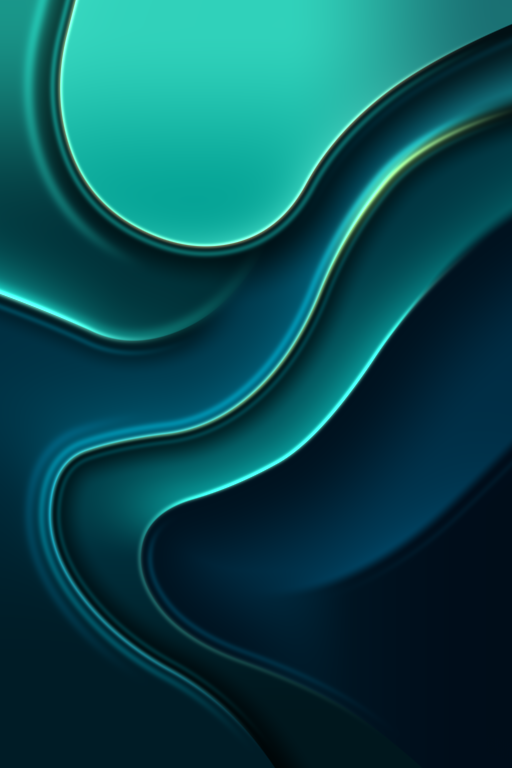
Give the GLSL for this background, as a WebGL 1 fragment shader.

```glsl
precision highp float;
uniform vec2 u_resolution;

// Smooth ramp from 0 at "from" to 1 at "to"; the ends may be reversed
float ramp(float from, float to, float x) {
  float t = clamp((x - from) / (to - from), 0.0, 1.0);
  return t * t * (3.0 - 2.0 * t);
}

float bump(float x, float center, float width) {
  float t = (x - center) / width;
  return exp(-t * t);
}

float decay(float d, float width) { return exp(-max(d, 0.0) / width); }

float fill(float d) { return ramp(-0.002, 0.002, d); }

// Offset from a point to a quadratic arc, signed: positive right of travel
float arcAt(vec2 start, vec2 slope, vec2 bend, float t) {
  vec2 w = start + (2.0 * slope + bend * t) * t;
  vec2 tangent = slope + bend * t;
  return length(w) * (tangent.x * w.y - tangent.y * w.x >= 0.0 ? 1.0 : -1.0);
}

float nearer(float a, float b) { return abs(a) < abs(b) ? a : b; }

// Signed distance to one spline arc, from mid(a,b) to mid(b,c)
float arc(vec2 p, vec2 a, vec2 b, vec2 c) {
  vec2 start = 0.5 * (a + b) - p;
  vec2 slope = 0.5 * (b - a);
  vec2 bend = 0.5 * (a + c) - b;
  float k = 1.0 / dot(bend, bend);
  float kx = k * dot(slope, bend);
  float ky = k * (2.0 * dot(slope, slope) + dot(start, bend)) / 3.0;
  float r = ky - kx * kx;
  float q = kx * (2.0 * kx * kx - 3.0 * ky) + k * dot(start, slope);
  float h = q * q + 4.0 * r * r * r;
  if (h >= 0.0) {
    float u = pow(max(0.5 * (abs(q) + sqrt(h)), 1e-9), 1.0 / 3.0);
    u *= q < 0.0 ? 1.0 : -1.0;
    return arcAt(start, slope, bend, clamp(u - r / u - kx, 0.0, 1.0));
  }
  float z = sqrt(-r);
  float v = acos(clamp(q / (2.0 * r * z), -1.0, 1.0)) / 3.0;
  float m = cos(v);
  float n = sin(v) * sqrt(3.0);
  vec2 t = clamp(vec2(m + m, -n - m) * z - kx, 0.0, 1.0);
  return nearer(arcAt(start, slope, bend, t.x), arcAt(start, slope, bend, t.y));
}

// Five joined arcs
float chain(vec2 p, vec2 a, vec2 b, vec2 c, vec2 d, vec2 e, vec2 f, vec2 g) {
  float near = nearer(arc(p, a, b, c), arc(p, b, c, d));
  near = nearer(near, nearer(arc(p, c, d, e), arc(p, d, e, f)));
  return nearer(near, arc(p, e, f, g));
}

void main() {
  vec2 p = gl_FragCoord.xy / u_resolution * vec2(1.0, 1.5);
  float x = p.x, y = p.y;

  // Fold edges, each positive on its upper left side
  vec2 j = vec2(0.172, 1.107), k = vec2(0.102, 1.314), l = vec2(0.160, 1.549);
  float dome = chain(p, vec2(1.21, 1.54), vec2(0.84, 1.387), vec2(0.648, 1.234), vec2(0.547, 1.047), vec2(0.365, 1.004), j, k);
  dome = nearer(dome, nearer(arc(p, j, k, l), arc(p, k, l, vec2(0.195, 1.656))));
  float shelf = chain(p, vec2(0.977, 1.813), vec2(0.586, 1.148), vec2(0.459, 0.904), vec2(0.264, 0.814), vec2(0.098, 0.891), vec2(-0.098, 0.963), vec2(-0.234, 0.982));
  j = vec2(0.230, 0.641); k = vec2(0.107, 0.598);
  float wave = nearer(
    chain(p, vec2(1.211, 1.344), vec2(0.83, 1.236), vec2(0.674, 1.051), vec2(0.576, 0.807), vec2(0.42, 0.664), j, k),
    chain(p, j, k, vec2(0.092, 0.426), vec2(0.225, 0.25), vec2(0.439, 0.133), vec2(0.586, -0.063), vec2(0.664, -0.297)));
  j = vec2(0.293, 0.5); k = vec2(0.264, 0.377);
  float inner = nearer(
    chain(p, vec2(1.484, 1.285), vec2(1.172, 1.178), vec2(0.84, 0.963), vec2(0.625, 0.641), vec2(0.459, 0.549), j, k),
    chain(p, j, k, vec2(0.361, 0.25), vec2(0.586, 0.168), vec2(0.742, 0.078), vec2(0.977, -0.141), vec2(1.25, -0.414)));
  float basin = chain(p, vec2(1.172, 0.816), vec2(0.957, 0.592), vec2(0.791, 0.436), vec2(0.605, 0.344), vec2(0.43, 0.344), vec2(0.117, 0.406), vec2(-0.117, 0.348));

  // Blue basin and the dark floor below it
  vec3 color = mix(vec3(0.0, 0.07, 0.12), vec3(0.0, 0.175, 0.265), ramp(0.0, 0.22, -inner));
  color += vec3(0.0, 0.09, 0.12) * decay(basin, 0.06) * bump(x, 0.75, 0.18);
  vec3 ground = mix(vec3(0.0, 0.05, 0.10), vec3(0.0, 0.11, 0.165), ramp(0.95, 0.4, x));
  ground += vec3(0.0, 0.04, 0.05) * bump(basin, -0.03, 0.006) * ramp(0.6, 0.9, x);
  color = mix(color, ground, ramp(0.45, 0.7, x) * ramp(0.008, -0.018, basin));

  // Inner fold with its teal glow
  vec3 fold = vec3(0.0, 0.18, 0.23) * mix(0.5, 1.0, ramp(0.1, 0.45, y));
  float glow = ramp(0.4, 0.56, y) * mix(1.0, 0.5, ramp(0.75, 1.1, y));
  fold += vec3(0.03, 0.46, 0.4) * decay(inner, 0.075) * glow;
  fold *= mix(0.28, 1.0, ramp(0.0, 0.07, -wave));
  color = mix(color, fold, ramp(-0.002, mix(0.002, 0.03, ramp(0.85, 1.1, y)), inner));
  float shine = mix(0.35, 1.0, ramp(0.48, 0.56, y)) * ramp(1.05, 0.75, y) * ramp(0.05, 0.3, y);
  color += vec3(0.3, 0.6, 0.5) * bump(inner, 0.002, 0.005) * shine;
  color += vec3(0.0, 0.12, 0.15) * bump(inner, -0.018, 0.006) * ramp(0.5, 0.4, y) * ramp(0.05, 0.3, y);

  // Long wave with a blue flank
  vec3 flank = mix(vec3(0.0, 0.11, 0.15), vec3(0.0, 0.18, 0.25), ramp(0.2, 0.75, y));
  flank += vec3(0.0, 0.22, 0.25) * decay(wave, mix(0.03, 0.085, ramp(0.5, 0.75, y))) * ramp(0.2, 0.7, y);
  flank += vec3(0.1, 0.16, 0.09) * ramp(0.65, 1.0, x) * decay(wave, 0.09);
  flank *= mix(0.25, 1.0, ramp(0.01, 0.13, -dome));
  flank *= mix(1.0, mix(0.4, 1.0, ramp(0.0, 0.07, -shelf)), ramp(0.5, 0.35, x));
  color = mix(color, flank, ramp(-0.002, mix(0.002, 0.04, ramp(0.7, 1.0, x)), wave));
  float crest = ramp(0.02, 0.25, y) * ramp(1.05, 0.75, x);
  vec3 crestColor = mix(vec3(0.1, 0.42, 0.45), vec3(0.4, 0.55, 0.36), ramp(0.5, 0.75, y));
  color += crestColor * bump(wave, 0.0, 0.0045) * crest;
  color += vec3(0.3, 0.42, 0.2) * bump(wave, 0.004, 0.016) * bump(y, 1.14, 0.14) * ramp(1.1, 0.8, x);
  color += vec3(0.0, 0.2, 0.22) * (bump(wave, 0.018, 0.007) + 0.7 * bump(wave, -0.016, 0.005)) * crest;
  color += vec3(0.0, 0.09, 0.12) * bump(wave, 0.042, 0.01) * ramp(0.3, 0.1, x);

  // Left shelf under the dome
  vec3 hollow = mix(vec3(0.0, 0.18, 0.21), vec3(0.1, 0.59, 0.54), ramp(1.0, 1.5, y) * ramp(0.4, 0.05, x));
  hollow += vec3(0.06, 0.48, 0.43) * decay(shelf, 0.055) * ramp(0.45, -0.05, x);
  hollow *= mix(0.4, 1.0, ramp(0.01, 0.085, -dome));
  color = mix(color, hollow, fill(shelf) * ramp(0.55, 0.4, x));
  color += vec3(0.36, 0.6, 0.52) * bump(shelf, 0.001, 0.006) * ramp(0.38, 0.05, x);
  color += vec3(0.03, 0.17, 0.14) * bump(shelf, 0.008, 0.014) * ramp(0.54, 0.35, x);
  color += vec3(0.0, 0.16, 0.19) * bump(shelf, -0.024, 0.006) * ramp(0.4, 0.15, x);

  // Bright dome, its rim and the outer reflections
  vec3 cap = mix(vec3(0.0, 0.62, 0.57), vec3(0.19, 0.82, 0.73), ramp(1.05, 1.45, y));
  cap = mix(cap, vec3(0.1, 0.44, 0.45), ramp(0.55, 0.98, x));
  cap += vec3(0.22, 0.2, 0.17) * decay(dome, 0.035) * bump(x, 0.5, 0.24);
  color = mix(color, cap, fill(dome));
  float rim = ramp(1.0, 0.65, x);
  color += vec3(0.42, 0.4, 0.28) * bump(dome, 0.0, 0.0045) * rim;
  color += vec3(0.04, 0.32, 0.3) * bump(dome, -0.015, 0.006) * rim;
  color += vec3(0.05, 0.24, 0.21) * bump(dome, -0.062, 0.012) * ramp(0.3, 0.1, x);
  color += vec3(0.0, 0.07, 0.09) * bump(dome, -0.03, 0.008) * ramp(0.5, 0.8, x);
  gl_FragColor = vec4(color, 1.0);
}
```
